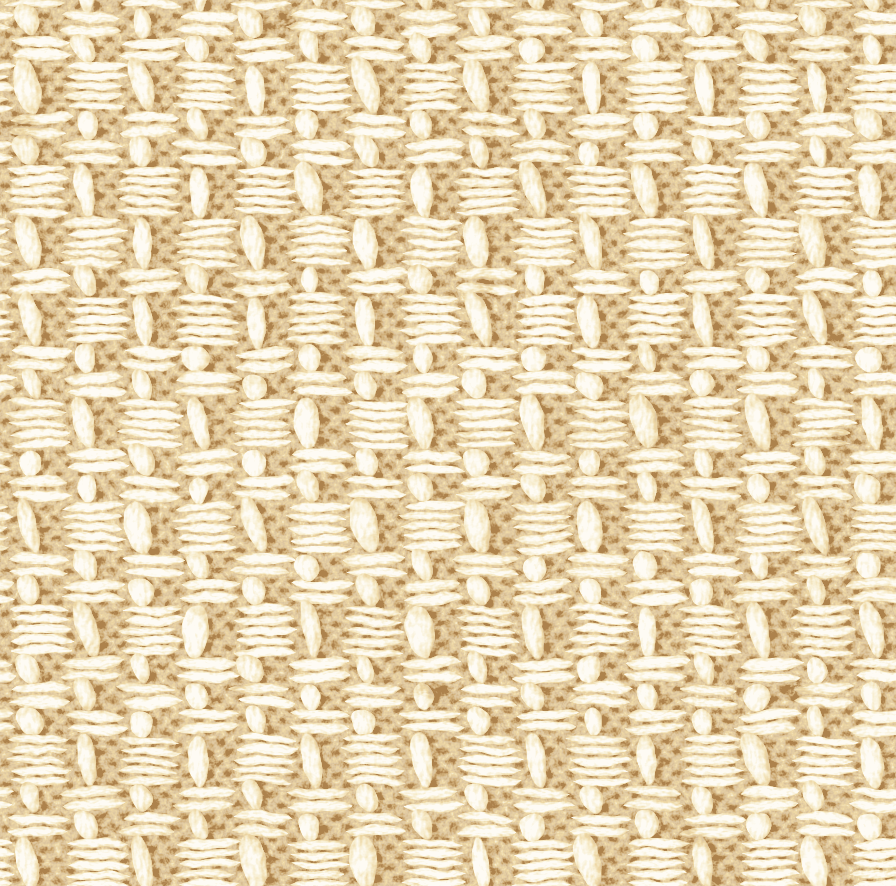
Write a WebGL 1 fragment shader that draws this texture.

```glsl
precision highp float;
// Cream basket-weave cloth: plump warp slubs alternating with bundles of fine weft floats.
uniform vec2 u_resolution;

// Layout, measured in columns of cloth
const vec2 CELLS = vec2(15.97, 15.76);  // columns across, same unit down
const float SLUB_X = 0.52;              // first slub centre
const float FLOAT_X = 0.69;             // first float centre
const float FLOAT_HALF = 0.56;          // half length of a float
const float SLUB_HALF = 0.20;           // half width of a slub
const float TALL = 0.915;               // tall band height
const float SHORT = 0.464;              // short band height
const float FIRST_TOP = -0.749;         // top edge of the first band
const float TALL_THREADS = 5.0;
const float SHORT_THREADS = 2.0;
const float THIN_PITCH = 0.19;          // spacing of the recessed yarns
const float WOBBLE = 0.09;              // unevenness of the weave
const float GRAIN = 0.30;               // strength of the fibre grain
const float PI = 3.14159;

// Yarn colours, deep shadow to highlight
const vec3 UMBER = vec3(0.68, 0.51, 0.30);
const vec3 TAN = vec3(0.82, 0.69, 0.48);
const vec3 BEIGE = vec3(0.87, 0.78, 0.63);
const vec3 STRAW = vec3(0.93, 0.84, 0.64);
const vec3 CREAM = vec3(0.97, 0.93, 0.81);
const vec3 IVORY = vec3(0.995, 0.985, 0.955);

vec2 hash2(vec2 p) {
  return fract(sin(vec2(dot(p, vec2(127.1, 311.7)), dot(p, vec2(269.5, 183.3)))) * 43758.5);
}

float corner(vec2 cell, vec2 f, vec2 o) {
  float a = 2.0 * PI * hash2(cell + o).x;
  return dot(vec2(cos(a), sin(a)), f - o);
}

float gradientNoise(vec2 p) {
  vec2 c = floor(p), f = p - c;
  vec2 u = f * f * f * (f * (f * 6.0 - 15.0) + 10.0);
  return mix(mix(corner(c, f, vec2(0.0)), corner(c, f, vec2(1.0, 0.0)), u.x),
             mix(corner(c, f, vec2(0.0, 1.0)), corner(c, f, vec2(1.0)), u.x), u.y);
}

// Tall bands come every third band, with one extra and a later shift
float isTall(float k) {
  float m = mod(k + 2.0 * step(18.5, k), 3.0);
  return max(step(1.5, m), 1.0 - step(0.5, abs(k - 6.0)));
}

// Centre of the nearest column of the given parity
float nearestColumn(float x, float parity) {
  return parity + 2.0 * floor((x - parity) * 0.5 + 0.5);
}

// Bundle of tapered horizontal threads: x = tone, y = coverage
vec2 floatBundle(vec2 q, float h, float count, vec2 seed, float px) {
  float pitch = h / count;
  q.y += 0.06 * gradientNoise(vec2(q.x * 1.8, q.y * 2.5) + seed * 7.3);
  float row = clamp(floor(q.y / pitch + 0.5 * count), 0.0, count - 1.0);
  vec2 rnd = hash2(seed * 5.0 + vec2(row, 3.7 * row));
  float off = q.y + 0.5 * h - (row + 0.5) * pitch + (rnd.x - 0.5) * 0.09 * q.x;
  float end = abs(q.x + (rnd.y - 0.5) * 0.14) / FLOAT_HALF;
  float halfWidth = pitch * (0.36 + 0.09 * rnd.x - 0.5 * pow(end, 5.0));
  float d = min(abs(off) / max(halfWidth, 0.02), 1.0);
  float cover = 1.0 - smoothstep(-0.6 * px, 0.6 * px, abs(off) - halfWidth);
  return vec2(1.12 - 0.38 * d * d - 0.22 * end * end - 0.12 * rnd.y, cover);
}

vec3 yarnColour(float t) {
  t = clamp(t, 0.0, 1.0) * 5.0;
  vec3 c = mix(UMBER, TAN, clamp(t, 0.0, 1.0));
  c = mix(c, BEIGE, clamp(t - 1.0, 0.0, 1.0));
  c = mix(c, STRAW, clamp(t - 2.0, 0.0, 1.0));
  c = mix(c, CREAM, clamp(t - 3.0, 0.0, 1.0));
  return mix(c, IVORY, clamp(t - 4.0, 0.0, 1.0));
}

void main() {
  vec2 uv = gl_FragCoord.xy / u_resolution;
  float px = CELLS.x / u_resolution.x;
  vec2 s = vec2(uv.x, 1.0 - uv.y) * CELLS;
  s += WOBBLE * vec2(gradientNoise(s * 0.8), gradientNoise(s * 0.8 + 31.0));
  s += 0.035 * vec2(gradientNoise(s * 4.0 + 9.0), gradientNoise(s * 4.0 + 57.0));

  // Recessed plain weave of thin yarns
  float grain = gradientNoise(s * 13.0) + 0.6 * gradientNoise(s * 27.0);
  vec2 g = s * PI / THIN_PITCH;
  float tone = 0.36 + 0.27 * sin(g.x) * sin(g.y) + 0.10 * cos(2.0 * g.y) + 0.25 * grain;

  // Bands of floats and slubs, swapping columns on every band
  float top = FIRST_TOP;
  for (int i = 0; i < 27; i++) {
    float k = float(i) - 1.0;
    float tall = isTall(k);
    float h = mix(SHORT, TALL, tall);
    float y = s.y - top - 0.5 * h;
    top += h;
    if (abs(y) > 0.5 * h + 0.2) continue;
    float parity = mod(k, 2.0);

    float floatCol = nearestColumn(s.x - FLOAT_X, 1.0 - parity);
    vec2 bundle = floatBundle(vec2(s.x - FLOAT_X - floatCol, y), h,
      mix(SHORT_THREADS, TALL_THREADS, tall), vec2(floatCol, k), px);
    float fibre = gradientNoise(s * vec2(9.0, 26.0));
    tone = mix(tone, bundle.x + GRAIN * fibre, bundle.y);

    float slubCol = nearestColumn(s.x - SLUB_X, parity);
    vec2 rnd = hash2(vec2(slubCol, k) + 11.0);
    vec2 q = vec2(s.x - SLUB_X - slubCol, y) + 0.07 * (rnd - 0.5);
    q.x -= (0.05 + 0.22 * rnd.y) * q.y;
    float width = SLUB_HALF * (0.75 + 0.45 * rnd.x) * (1.0 - 0.25 * q.y / h);
    vec2 size = vec2(width, 0.5 * h + 0.05 * rnd.y);
    float r = length(q / size);
    float shadow = 1.0 - smoothstep(0.75, 1.35, length((q - vec2(0.09, 0.05)) / size));
    tone -= 0.30 * shadow;
    float slubTone = 1.08 - 0.30 * r * r - 0.13 * q.x / width - 0.12 * rnd.y
      + GRAIN * gradientNoise(s * vec2(15.0, 6.0));
    tone = mix(tone, slubTone, 1.0 - smoothstep(-0.6 * px, 0.6 * px, (r - 1.0) * width));
  }

  // Sparse brown flecks, fibre grain and slow drift in tone
  float fleck = smoothstep(0.42, 0.62, gradientNoise(s * 1.1 + 7.0));
  tone -= fleck * (0.25 + 0.5 * abs(gradientNoise(s * vec2(7.0, 12.0))));
  tone += 0.12 * grain + 0.07 * gradientNoise(s * 0.3);
  gl_FragColor = vec4(yarnColour(tone), 1.0);
}
```
